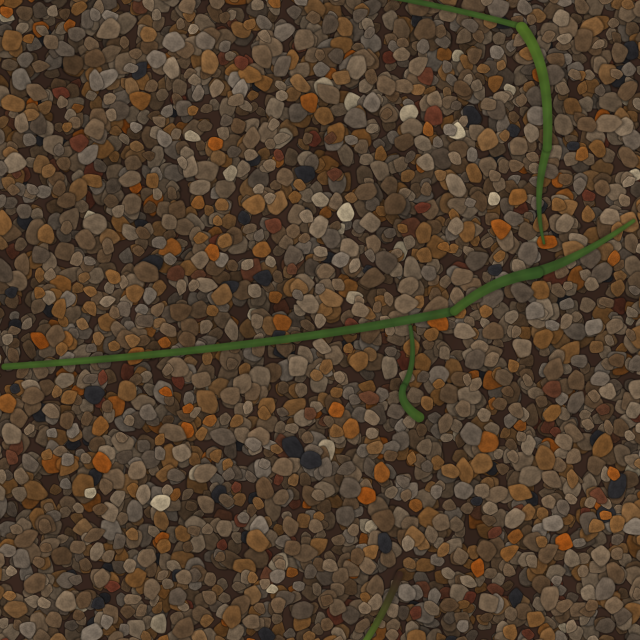
Reproduce this texture procedurally as a Shadertoy shader.

```glsl
// Coarse wet sand: layers of overlapping rounded polygon grains, darker
// with depth, in tan, grey, amber and a few rare colours. A few thin
// green blades, swept along quadratic curves, lie on top.

#define GRID 34.0          // grain cells across the canvas
#define LAYERS 4           // sheets of grains, back to front
#define MIN_RADIUS 0.30    // grain radius in cells
#define MAX_RADIUS 0.62
#define DEPTH_SHADE 0.70   // brightness of the deepest sheet
#define GAP_SHADOW 0.42    // darkness around each grain
#define MOTTLE 0.20        // cloudiness inside grains
#define SOFTNESS 0.0013    // edge blur in canvas units
#define TAU 6.28318

const vec3 GAP = vec3(0.20, 0.14, 0.11);
const vec3 BROWN = vec3(0.315, 0.235, 0.160);
const vec3 STONE = vec3(0.455, 0.390, 0.315);
const vec3 AMBER = vec3(0.430, 0.290, 0.150);
const vec3 ORANGE = vec3(0.530, 0.270, 0.080);
const vec3 RUST = vec3(0.340, 0.170, 0.120);
const vec3 SLATE = vec3(0.150, 0.145, 0.150);
const vec3 PALE = vec3(0.660, 0.600, 0.490);
const vec3 LEAF_DARK = vec3(0.200, 0.300, 0.135);
const vec3 LEAF_LIGHT = vec3(0.300, 0.400, 0.140);
const vec3 STEM = vec3(0.210, 0.140, 0.110);

vec3 hash3(vec2 p) {
    vec3 q = fract(p.xyx * vec3(0.1031, 0.1030, 0.0973));
    q += dot(q, q.yxz + 33.33);
    return fract((q.xxy + q.yzz) * q.zyx);
}

float cornerSlope(vec2 cell, vec2 offset) {
    float a = TAU * hash3(cell).x;
    return dot(vec2(cos(a), sin(a)), offset);
}

float gradientNoise(vec2 p) {
    vec2 i = floor(p), f = p - i, e = vec2(1, 0);
    vec2 u = f * f * f * (f * (f * 6.0 - 15.0) + 10.0);
    return mix(mix(cornerSlope(i, f), cornerSlope(i + e, f - e), u.x),
               mix(cornerSlope(i + e.yx, f - e.yx), cornerSlope(i + 1.0, f - 1.0), u.x), u.y);
}

mat2 rotation(float a) { return mat2(cos(a), sin(a), -sin(a), cos(a)); }

vec3 grainColor(float pick, vec2 tone) {
    vec3 c = mix(BROWN, STONE, tone.x);
    c = mix(c, c.yyy * vec3(1.10, 1.03, 0.96), 0.5 * step(0.75, tone.y));
    if (pick > 0.72) c = mix(c, AMBER, 0.55 + 0.45 * tone.y);
    if (pick > 0.89) c = mix(AMBER, ORANGE, tone.x);
    if (pick > 0.935) c = mix(RUST, BROWN, 0.6 * tone.x);
    if (pick > 0.965) c = SLATE;
    if (pick > 0.985) c = mix(STONE, PALE, 0.3 + 0.7 * tone.y);
    return c;
}

// Rounded convex polygon; 1.0 on its outline.
float grainShape(vec2 q, vec2 id) {
    float sum = 0.0;
    for (int i = 0; i < 6; i++) {
        vec3 h = hash3(id + float(i) * 7.31);
        float a = (float(i) + 0.6 * h.x) * TAU / 6.0;
        float side = max(dot(q, vec2(cos(a), sin(a))), 0.0) / mix(0.78, 1.08, h.y);
        sum += pow(side, 7.0);
    }
    return pow(sum, 1.0 / 7.0);
}

vec3 sandLayer(vec3 col, vec2 uv, float layer, float blur) {
    float front = layer / float(LAYERS - 1);
    mat2 turn = rotation(0.4 + layer * 1.1);
    vec2 p = turn * uv * GRID + layer * 53.7;
    for (int k = 0; k < 9; k++) {
        vec2 cell = floor(p) + vec2(k % 3, k / 3) - 1.0;
        vec2 id = cell + layer * 131.0;
        vec3 place = hash3(id), look = hash3(id + 71.7), form = hash3(id + 19.3);
        if (form.z > mix(1.0, 0.62, front)) continue;
        float radius = mix(MIN_RADIUS, MAX_RADIUS, place.z * place.z * 0.6 + place.z * 0.4);
        vec2 offset = p - cell - 0.5 - 0.8 * (place.xy - 0.5);
        vec2 q = rotation(form.x * TAU) * offset / radius;
        q *= vec2(mix(0.84, 1.0, form.y), mix(1.22, 1.0, form.y));
        if (dot(q, q) > 3.6) continue;
        float d = grainShape(q, id);

        // contact shadow, then body with soft light and a translucent rim
        col *= 1.0 - GAP_SHADOW * (1.0 - smoothstep(0.88, 1.28, d));
        vec3 body = grainColor(look.x, look.yz);
        float light = 1.0 + 0.09 * dot(offset * turn / radius, vec2(-0.5, 0.85));
        light += MOTTLE * gradientNoise(q * 1.6 + id * 3.7);
        light += 0.5 * MOTTLE * gradientNoise(q * 5.0 + id * 5.1);
        light += 0.09 * smoothstep(0.45, 0.85, d) - 0.20 * smoothstep(0.85, 1.02, d);
        body *= light * mix(DEPTH_SHADE, 1.0, front);
        float edge = blur * GRID / radius;
        col = mix(col, body, 1.0 - smoothstep(1.0 - edge, 1.0 + edge, d));
    }
    return col;
}

// Tapered blade along a quadratic curve from a past b to c.
void blade(inout vec3 col, vec2 p, vec2 a, vec2 b, vec2 c, vec2 width, vec3 tint0, vec3 tint1, float blur) {
    float best = 1.0, along = 0.0;
    vec2 from = a;
    for (int i = 1; i <= 12; i++) {
        float t = float(i) / 12.0;
        vec2 to = mix(mix(a, b, t), mix(b, c, t), t), s = to - from;
        float h = clamp(dot(p - from, s) / dot(s, s), 0.0, 1.0);
        float d = length(p - from - s * h);
        if (d < best) { best = d; along = t + (h - 1.0) / 12.0; }
        from = to;
    }
    float w = mix(width.x, width.y, along), d = best - w;
    col *= 1.0 - 0.22 * (1.0 - smoothstep(0.0, 0.005, d));
    vec3 leaf = mix(tint0, tint1, along) * (1.06 - 0.14 * best / w + 0.15 * gradientNoise(p * 45.0));
    col = mix(col, leaf, 0.95 * (1.0 - smoothstep(-blur, blur, d)));
}

void mainImage(out vec4 fragColor, in vec2 fragCoord) {
    vec2 uv = fragCoord / iResolution.y;
    float blur = max(SOFTNESS, 0.7 / iResolution.y);
    vec3 col = GAP;
    for (int i = 0; i < LAYERS; i++) col = sandLayer(col, uv, float(i), blur);
    col *= 1.0 + 0.16 * gradientNoise(uv * 5.0 + 3.0) + 0.10 * gradientNoise(uv * 13.0);

    // hooked blade at the upper right
    vec3 mid = mix(LEAF_DARK, LEAF_LIGHT, 0.4);
    blade(col, uv, vec2(0.855, 0.77), vec2(0.832, 0.69), vec2(0.85, 0.62), vec2(0.007, 0.002), mid, LEAF_DARK, blur);
    blade(col, uv, vec2(0.61, 1.005), vec2(0.72, 0.985), vec2(0.82, 0.957), vec2(0.004, 0.005), LEAF_DARK, mid, blur);
    blade(col, uv, vec2(0.815, 0.957), vec2(0.862, 0.90), vec2(0.855, 0.77), vec2(0.009, 0.007), LEAF_LIGHT, mid, blur);
    // curled shoot and bottom stem
    blade(col, uv, vec2(0.641, 0.49), vec2(0.652, 0.43), vec2(0.63, 0.395), vec2(0.003, 0.005), LEAF_DARK, LEAF_DARK, blur);
    blade(col, uv, vec2(0.63, 0.395), vec2(0.622, 0.37), vec2(0.655, 0.348), vec2(0.005, 0.008), LEAF_DARK, mid, blur);
    blade(col, uv, vec2(0.566, -0.01), vec2(0.60, 0.04), vec2(0.624, 0.102), vec2(0.005, 0.006), LEAF_LIGHT, STEM, blur);
    // long blade across the middle
    blade(col, uv, vec2(0.007, 0.427), vec2(0.42, 0.455), vec2(0.71, 0.514), vec2(0.005, 0.007), mid, LEAF_DARK, blur);
    blade(col, uv, vec2(0.83, 0.572), vec2(0.90, 0.592), vec2(0.99, 0.655), vec2(0.009, 0.003), LEAF_DARK, mid, blur);
    blade(col, uv, vec2(0.71, 0.514), vec2(0.77, 0.565), vec2(0.84, 0.574), vec2(0.007, 0.009), mid, LEAF_DARK, blur);
    fragColor = vec4(col, 1.0);
}
```
